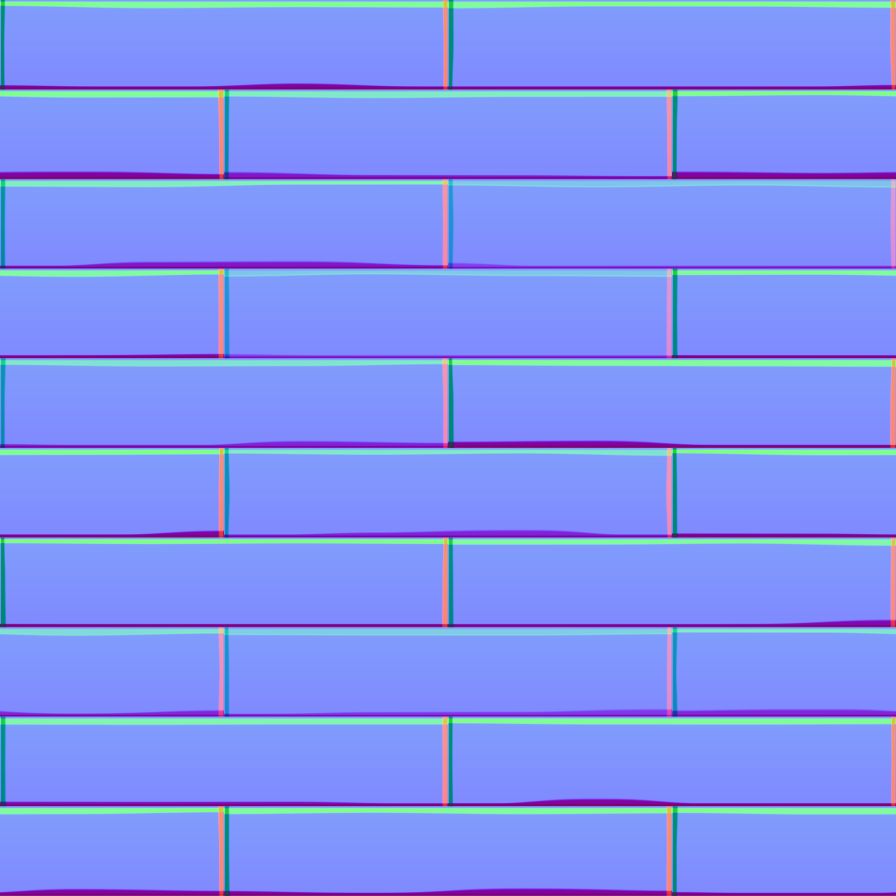
This texture map is drawn by a Shadertoy shader. Its source:

```glsl
// Tangent-space normal map of long running-bond bricks with worn, wavy bevels.

const vec2 BRICKS = vec2(2.0, 10.0);   // repeats across and down
const int SAMPLES = 3;                 // supersampling per axis

float hash(vec2 p) {
    return fract(sin(dot(p, vec2(127.1, 311.7))) * 43758.5453);
}

// Smooth one-dimensional noise, with an independent curve for each seed.
float wave(float x, float seed) {
    float i = floor(x);
    float f = x - i;
    f = f * f * (3.0 - 2.0 * f);
    return mix(hash(vec2(i, seed)), hash(vec2(i + 1.0, seed)), f);
}

// Band that begins after the joint and fades out at the bevel width.
float bevelBand(float dist, float joint, float width) {
    float rise = smoothstep(joint * 0.4, joint * 1.4, dist);
    return rise * (1.0 - smoothstep(width * 0.65, width, dist));
}

// Thin crease centred on a given distance from the edge.
float crease(float dist, float center, float halfWidth) {
    return 1.0 - smoothstep(0.0, halfWidth, abs(dist - center));
}

// Tilt of the left and right bevels, as an angle in radians.
float sideTilt(vec2 local, vec2 size, float strength, float seed) {
    float width = 0.0055 + 0.002 * wave(local.y * 2.0, seed + 3.0);
    float left = bevelBand(local.x * size.x, 0.0012, width);
    float right = bevelBand((1.0 - local.x) * size.x, 0.0008, width);
    return (right - left) * (0.5 + 0.8 * strength);
}

// Tilt of the upper bevel: a wavy band with a fine inner crease.
float topTilt(vec2 local, vec2 size, float strength, float seed) {
    float dist = (1.0 - local.y) * size.y;
    float w = wave(local.x * 3.0, seed + 11.0);
    float width = 0.0065 + 0.0045 * w;
    float band = bevelBand(dist, 0.0022, width) * mix(1.1, 0.8, w);
    return band * strength * 0.85 + 0.3 * crease(dist, width * 0.8, 0.0015);
}

// Tilt of the lower bevel: a steep lip below a swelling, worn band.
float bottomTilt(vec2 local, vec2 size, float strength, float seed) {
    float dist = local.y * size.y;
    float w = smoothstep(0.35, 0.95, wave(local.x * 3.0, seed + 23.0));
    float width = 0.0042 + 0.0055 * w;
    float band = bevelBand(dist, 0.0006, width);
    float lip = 1.0 - smoothstep(0.0012, 0.003, dist);
    return band * (0.25 + 0.75 * strength) + lip * 0.65;
}

vec3 brickNormal(vec2 uv) {
    // Shift alternate courses by half a brick.
    vec2 grid = uv * BRICKS;
    float course = floor(grid.y);
    grid.x += 0.5 * mod(course + 1.0, 2.0);
    vec2 id = vec2(mod(floor(grid.x), BRICKS.x), course);
    vec2 local = fract(grid);
    vec2 size = 1.0 / BRICKS;

    // Each brick has its own bevel steepness and wear.
    float seed = hash(id + 5.0) * 97.0;
    float strength = mix(0.45, 1.55, smoothstep(0.15, 0.6, hash(id + 1.7)));

    // Slightly domed face plus the four bevels.
    vec2 tilt = vec2(0.0, mix(0.07, 0.24, local.y));
    tilt.x += sideTilt(local, size, strength, seed);
    tilt.y += topTilt(local, size, strength, seed);
    tilt.y -= bottomTilt(local, size, strength, seed);

    // Steep edges may lean past the vertical.
    float angle = min(length(tilt), 2.1);
    return vec3(normalize(tilt + vec2(0.0, 1e-5)) * sin(angle), cos(angle));
}

void mainImage(out vec4 fragColor, in vec2 fragCoord) {
    vec3 color = vec3(0.0);
    for (int y = 0; y < SAMPLES; y++) {
        for (int x = 0; x < SAMPLES; x++) {
            vec2 offset = (vec2(x, y) + 0.5) / float(SAMPLES) - 0.5;
            vec2 uv = (fragCoord + offset) / iResolution.xy;
            color += brickNormal(uv) * 0.5 + 0.5;
        }
    }
    fragColor = vec4(color / float(SAMPLES * SAMPLES), 1.0);
}
```
